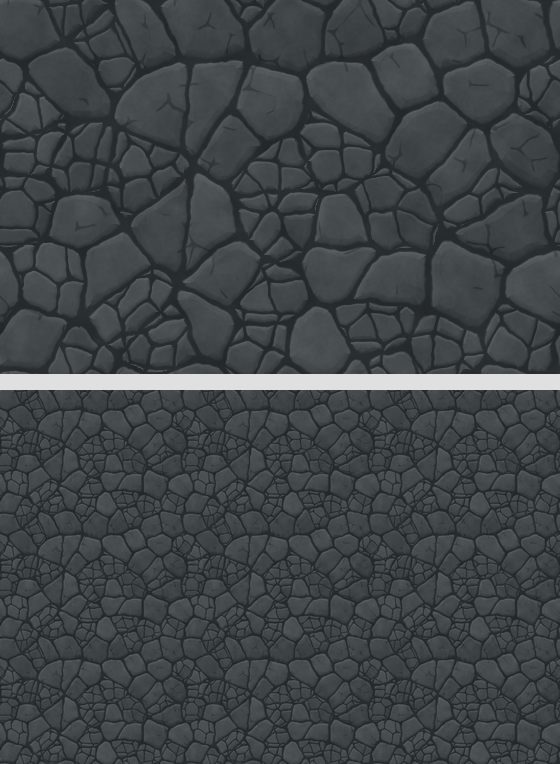
Top: one tile. Bottom: repeated 3 by 3.
Write a Shadertoy shader that draws this texture.

```glsl
const ivec2 STONES = ivec2(9, 6);          // stones across and up the canvas
const vec3 GROOVE_COLOR = vec3(0.132, 0.150, 0.160);
const vec3 LIGHT_COLOR = vec3(0.330, 0.350, 0.362);
const vec2 LIGHT_DIR = vec2(-0.29, 0.957);
const float JITTER = 0.86;
const float CORNER_SHARPNESS = 22.0;
const float GROOVE_WIDTH = 0.042;
const float CRACK_WIDTH = 0.020;
const float BROKEN_SHARE = 0.36;           // stones split into small pieces
const float FACE_TONE = 0.66;
const float BEVEL_CONTRAST = 0.15;
const float GLINT = 0.16;
const float MOTTLE = 0.34;
const float GRAIN = 0.07;

struct Cell {
    float gap;      // rounded distance to the border
    vec2 normal;    // direction across the nearest border
    vec2 offset;    // position relative to the cell centre
    vec3 id;
};

// Integer hash of a lattice point that wraps at the period
vec3 hash3(ivec2 cell, ivec2 period, uint seed) {
    uvec2 c = uvec2((cell + 2 * period) % period);
    uvec3 v = uvec3(c, seed) * 1664525u + 1013904223u;
    v.x += v.y * v.z; v.y += v.z * v.x; v.z += v.x * v.y;
    v ^= v >> 16u;
    v.x += v.y * v.z; v.y += v.z * v.x; v.z += v.x * v.y;
    return vec3(v >> 8u) / 16777216.0;
}

float noise(vec2 p, ivec2 period, uint seed) {
    ivec2 i = ivec2(floor(p));
    vec2 f = fract(p);
    f = f * f * (3.0 - 2.0 * f);
    float a = hash3(i, period, seed).x;
    float b = hash3(i + ivec2(1, 0), period, seed).x;
    float c = hash3(i + ivec2(0, 1), period, seed).x;
    float d = hash3(i + ivec2(1, 1), period, seed).x;
    return mix(mix(a, b, f.x), mix(c, d, f.x), f.y);
}

float fbm(vec2 p, ivec2 period, uint seed) {
    float sum = 0.0, weight = 0.5;
    for (int i = 0; i < 4; i++) {
        sum += weight * noise(p, period, seed + uint(i));
        p *= 2.0;
        period *= 2;
        weight *= 0.5;
    }
    return sum / 0.9375;
}

vec2 centre(ivec2 cell, ivec2 period, uint seed) {
    return 0.5 + JITTER * (hash3(cell, period, seed).xy - 0.5);
}

Cell voronoi(vec2 p, ivec2 period, uint seed) {
    ivec2 base = ivec2(floor(p)), home = base;
    vec2 f = fract(p), nearest = vec2(9.0);
    for (int y = -1; y <= 1; y++)
    for (int x = -1; x <= 1; x++) {
        ivec2 o = ivec2(x, y);
        vec2 r = vec2(o) + centre(base + o, period, seed) - f;
        if (dot(r, r) < dot(nearest, nearest)) { nearest = r; home = base + o; }
    }
    float closest = 9.0, sum = 0.0;
    vec2 normal = vec2(0.0, 1.0);
    for (int y = -2; y <= 2; y++)
    for (int x = -2; x <= 2; x++) {
        ivec2 o = home - base + ivec2(x, y);
        if (x == 0 && y == 0) continue;
        vec2 r = vec2(o) + centre(base + o, period, seed) - f;
        vec2 n = normalize(r - nearest);
        float d = dot(0.5 * (nearest + r), n);
        sum += exp(-CORNER_SHARPNESS * d);
        if (d < closest) { closest = d; normal = n; }
    }
    float gap = -log(sum) / CORNER_SHARPNESS;
    return Cell(gap, normal, -nearest, hash3(home, period, seed + 50u));
}

void mainImage(out vec4 fragColor, in vec2 fragCoord) {
    vec2 p = fragCoord / iResolution.xy * vec2(STONES);
    float pixel = float(STONES.y) / iResolution.y;

    // Hand-cut wobble of the borders
    vec2 wobble = vec2(fbm(p * 2.0, STONES * 2, 11u), fbm(p * 2.0, STONES * 2, 21u)) - 0.5;
    vec2 q = p + 0.20 * wobble;
    Cell stone = voronoi(q, STONES, 1u);
    Cell piece = voronoi(q * 2.0, STONES * 2, 2u);
    float mottle = fbm(p * 3.0, STONES * 3, 31u) - 0.5;
    float patches = noise(p * 2.0, STONES * 2, 41u);

    // Some stones are broken along the borders of the small pieces
    bool broken = stone.id.x < BROKEN_SHARE;
    float gap = stone.gap;
    vec2 normal = stone.normal;
    float width = GROOVE_WIDTH * (0.65 + 0.7 * patches);
    float pieceGap = 0.5 * piece.gap;
    if (broken && pieceGap < gap) {
        gap = pieceGap;
        normal = piece.normal;
        width = CRACK_WIDTH * (0.6 + 0.8 * patches);
    }
    float lit = dot(normal, LIGHT_DIR);
    width *= 1.0 - 0.35 * lit;

    // Stone face: own tone, tilt, chipped facets and mottling
    float tone = FACE_TONE + 0.14 * (stone.id.y - 0.5) + MOTTLE * mottle;
    tone += 0.16 * dot(stone.offset, LIGHT_DIR);
    tone += (piece.id.y - 0.5) * (broken ? 0.18 : 0.12 * smoothstep(0.45, 0.6, patches));
    tone += GRAIN * (noise(p * 24.0, STONES * 24, 61u) - 0.5);

    // Flat bevel and a thin glint on the upper edges
    float bevel = width + mix(0.03, 0.13, patches) * (broken ? 0.6 : 1.0);
    tone += BEVEL_CONTRAST * lit * (1.0 - smoothstep(bevel - 0.02, bevel + pixel, gap));
    float glint = exp(-pow((gap - width - 0.018) / 0.014, 2.0));
    tone += GLINT * glint * max(lit, 0.0) * (0.4 + patches);

    // Hairline cracks on whole stones, then the grooves
    float crackMask = broken ? 0.0 : smoothstep(0.62, 0.75, noise(p * 3.0, STONES * 3, 71u));
    tone -= 0.32 * crackMask * (1.0 - smoothstep(0.003, 0.010 + pixel, pieceGap));
    float groove = 1.0 - smoothstep(0.45 * width, width + pixel, gap);
    tone = mix(tone, 0.10 + 0.25 * mottle, groove);
    tone -= 0.10 * (1.0 - smoothstep(width, width + 0.06, gap)) * (1.0 - groove) * max(-lit, 0.0);

    fragColor = vec4(mix(GROOVE_COLOR, LIGHT_COLOR, clamp(tone, 0.0, 1.1)), 1.0);
}
```
